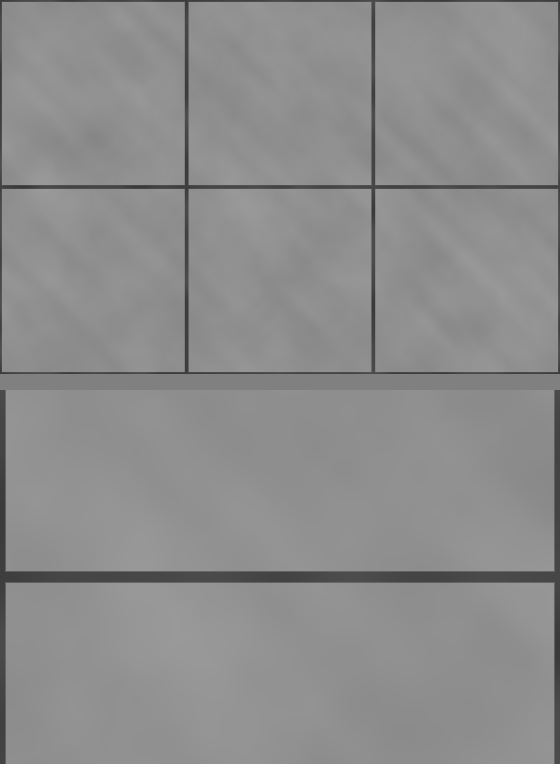
Top, the full canvas; bottom, a detail of the centre.
Write a WebGL 2 fragment shader that draws this pattern.

```glsl
#version 300 es
precision highp float;

uniform vec2 u_resolution;
out vec4 fragColor;

const vec2 TILES = vec2(3.0, 2.0);      // repeats across and down
const float JOINT_HALF = 0.0100;        // half joint width, in tiles
const vec3 TILE_COLOR = vec3(0.562);
const vec3 JOINT_DARK = vec3(0.225);
const vec3 JOINT_LIGHT = vec3(0.305);
const float CLOUD_FREQ = 4.0;           // cells per tile, first octave
const int CLOUD_OCTAVES = 4;
const float CLOUD_AMOUNT = 0.075;
const float STREAK_FREQ = 3.0;          // cells per tile along a streak
const float STREAK_SLIM = 3.0;          // whole number: finer across it
const float STREAK_AMOUNT = 0.028;
const float JOINT_FREQ = 8.0;

// Integer hash of a lattice cell, 0 to 1
float hash(vec2 cell, uint seed) {
    uvec2 q = uvec2(cell);
    uint h = q.x * 1597u + q.y * 51749u + seed * 7919u;
    h = (h ^ (h >> 16)) * 73244475u;
    h = (h ^ (h >> 15)) * 73244475u;
    h ^= h >> 16;
    return float(h & 65535u) / 65535.0;
}

// Wrapping value noise; slant shears the lattice by whole cells
float noise(vec2 p, vec2 period, float slant, uint seed) {
    p.y += slant * p.x;
    vec2 cell = floor(p);
    vec2 f = fract(p);
    f = f * f * (3.0 - 2.0 * f);
    float rows[2];
    for (int j = 0; j < 2; j++) {
        vec2 a = cell + vec2(0.0, float(j));
        vec2 b = a + vec2(1.0, 0.0);
        a.y -= slant * a.x;
        b.y -= slant * b.x;
        rows[j] = mix(hash(mod(a, period), seed), hash(mod(b, period), seed), f.x);
    }
    return mix(rows[0], rows[1], f.y);
}

// Axis-aligned cloudiness, centred on zero
float clouds(vec2 p) {
    float sum = 0.0;
    float weight = 0.5;
    float freq = CLOUD_FREQ;
    for (int i = 0; i < CLOUD_OCTAVES; i++) {
        sum += weight * (noise(p * freq, TILES * freq, 0.0, uint(i) + 1u) - 0.5);
        freq *= 2.0;
        weight *= 0.5;
    }
    return sum;
}

// Soft streaks falling to the right, centred on zero
float streaks(vec2 p) {
    vec2 freq = STREAK_FREQ * vec2(1.0, STREAK_SLIM);
    return noise(p * freq, TILES * freq, STREAK_SLIM, 17u) - 0.5;
}

void main() {
    vec2 p = gl_FragCoord.xy / u_resolution * TILES;
    vec2 pixel = TILES / u_resolution;

    // Distance to the nearest joint line on each axis
    vec2 toLine = 0.5 - abs(fract(p) - 0.5);
    vec2 cover = clamp((JOINT_HALF - toLine) / pixel + 0.5, 0.0, 1.0);
    float joint = max(cover.x, cover.y);

    // Mottled tile face
    vec3 face = TILE_COLOR + CLOUD_AMOUNT * clouds(p) + STREAK_AMOUNT * streaks(p);

    // Joint with uneven darkness
    float wear = noise(p * JOINT_FREQ, TILES * JOINT_FREQ, 0.0, 31u);
    vec3 grout = mix(JOINT_DARK, JOINT_LIGHT, wear);

    fragColor = vec4(mix(face, grout, joint), 1.0);
}
```
